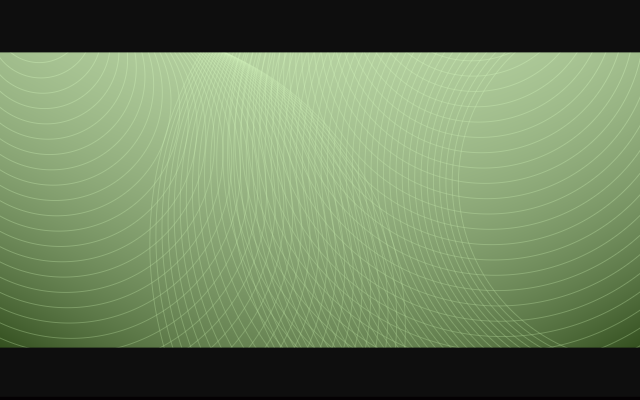
Give the GLSL for this background, as a WebGL 1 fragment shader.

```glsl
precision highp float;
// Three families of fine drifting rings over a shaded green panel between dark bars.

uniform vec2 u_resolution;

// Exact overlap of a pixel-wide span with a thin line at signed distance d.
float lineCoverage(float d, float pixel) {
  float halfWidth = 0.00115;
  float nearSide = max(d - 0.5 * pixel, -halfWidth);
  float farSide = min(d + 0.5 * pixel, halfWidth);
  return max(farSide - nearSide, 0.0) / pixel;
}

// Light left after passing through rings whose centre and radius grow steadily.
float ringVeil(vec2 p, vec2 center, vec2 drift, float radius, float growth, float pixel) {
  float veil = 1.0;
  for (int i = 0; i < 38; i++) {
    float n = float(i);
    float d = length(p - center - drift * n) - radius - growth * n;
    veil *= 1.0 - 0.42 * lineCoverage(d, pixel);
  }
  return veil;
}

void main() {
  float pixel = 1.0 / u_resolution.y;
  // Height is one unit, with y measured down from the top edge.
  vec2 p = vec2(gl_FragCoord.x, u_resolution.y - gl_FragCoord.y) * pixel;
  float across = 2.0 * gl_FragCoord.x / u_resolution.x - 1.0;
  float down = clamp((p.y - 0.131) / 0.738, 0.0, 1.0);

  // Green shading: bright at the top middle, deepest in the lower corners.
  float side = across * across;
  float tone = 0.71 - 0.2 * down - 0.1 * down * down;
  tone -= side * (0.08 + 0.13 * down * down);
  vec3 color = vec3(tone, tone + 0.11, tone - 0.08);

  // Left, right and far-right ring families.
  float veil = ringVeil(p, vec2(0.098, 0.044), vec2(0.0044, 0.021), 0.1125, 0.0173, pixel);
  veil *= ringVeil(p, vec2(1.179, -0.09), vec2(0.0042, 0.0189), 0.242, 0.0194, pixel);
  veil *= ringVeil(p, vec2(1.594, 0.458), vec2(0.001, -0.002), 0.448, 0.0166, pixel);
  vec3 lineColor = mix(vec3(0.82, 0.95, 0.73), vec3(0.66, 0.8, 0.56), down);
  color = mix(lineColor, color, veil);

  // Dark bars above and below, with a black strip along the lower edge.
  float panel = clamp(0.5 + (0.369 - abs(p.y - 0.5)) / pixel, 0.0, 1.0);
  float strip = clamp(0.5 + (p.y - 0.992) / pixel, 0.0, 1.0);
  vec3 bar = mix(vec3(0.053), vec3(0.015, 0.005, 0.012), strip);
  gl_FragColor = vec4(mix(bar, color, panel), 1.0);
}
```
